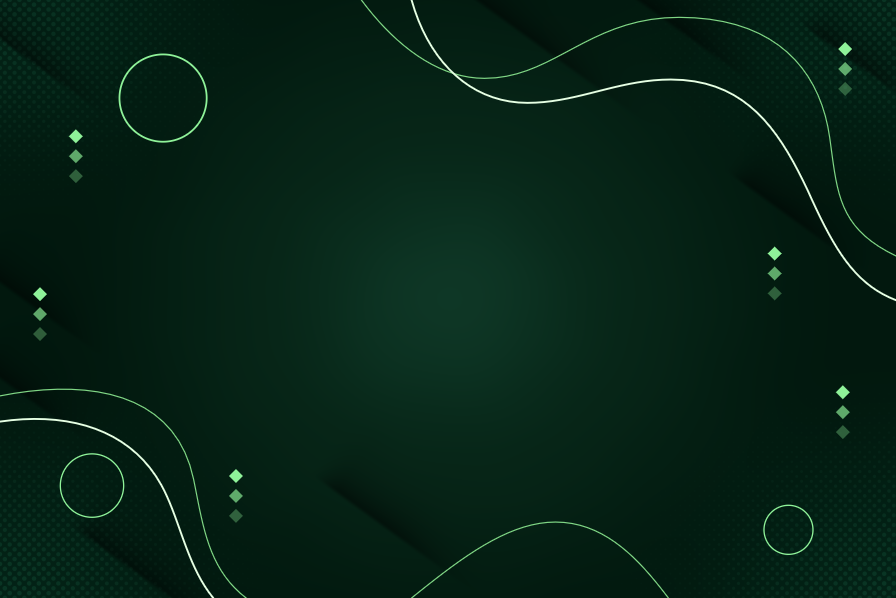
Write a WebGL 1 fragment shader that draws this background.

```glsl
precision highp float;
uniform vec2 u_resolution;

float pixel; // size of one pixel in canvas heights

float cover(float d, float halfWidth) {
  return clamp((halfWidth - d) / pixel + 0.5, 0.0, 1.0);
}

// Gradient noise
vec2 gradient(vec2 cell) {
  float a = 6.2832 * fract(sin(dot(cell, vec2(127.1, 311.7))) * 4375.85);
  return vec2(cos(a), sin(a));
}

float noise(vec2 p) {
  vec2 i = floor(p), f = fract(p), u = f * f * (3.0 - 2.0 * f), e = vec2(1.0, 0.0);
  float low = mix(dot(gradient(i), f), dot(gradient(i + e), f - e), u.x);
  float high = mix(dot(gradient(i + e.yx), f - e.yx), dot(gradient(i + 1.0), f - 1.0), u.x);
  return mix(low, high, u.y);
}

// Distance to a cubic Bezier curve, split into short straight pieces
float curve(vec2 p, vec2 a, vec2 b, vec2 c, vec2 d) {
  float nearest = 9.0;
  vec2 last = a;
  for (int i = 1; i <= 18; i++) {
    float t = float(i) / 18.0, s = 1.0 - t;
    vec2 next = s * s * s * a + 3.0 * s * t * (s * b + t * c) + t * t * t * d;
    vec2 v = next - last, w = p - last;
    nearest = min(nearest, length(w - v * clamp(dot(w, v) / dot(v, v), 0.0, 1.0)));
    last = next;
  }
  return nearest;
}

float ring(vec2 p, vec2 center, float radius) {
  return abs(length(p - center) - radius);
}

// Column of three diamonds that fade downwards
float diamonds(vec2 p, vec2 top) {
  float k = clamp(floor((top.y - p.y) / 0.0333 + 0.5), 0.0, 2.0);
  vec2 q = abs(p - top + vec2(0.0, k * 0.0333));
  return cover((q.x + q.y - 0.0117) * 0.707, 0.0) * (1.0 - 0.34 * k);
}

// Diagonal fold: crisp lower edge, soft shadow above it
float fold(vec2 p, vec2 start, float span) {
  vec2 q = p - start;
  float along = dot(q, vec2(0.81, -0.586));
  float across = dot(q, vec2(0.586, 0.81));
  float ends = smoothstep(0.0, 0.06, along) * (1.0 - smoothstep(span * 0.4, span, along));
  return 1.0 - 0.5 * ends * smoothstep(-0.006, 0.004, across) * exp(-max(across, 0.0) / 0.035);
}

void main() {
  vec2 p = gl_FragCoord.xy / u_resolution * vec2(1.5, 1.0);
  pixel = 1.0 / u_resolution.y;

  // Radial glow with slight mottling
  float r = length((p - vec2(0.75, 0.5)) * vec2(0.92, 1.0)) + 0.015 * noise(p * 9.0);
  vec3 color = mix(vec3(0.056, 0.215, 0.148), vec3(0.028, 0.15, 0.094), smoothstep(0.0, 0.3, r));
  color = mix(color, vec3(0.006, 0.095, 0.055), smoothstep(0.22, 0.62, r));

  // Lighter corners with halftone dots
  vec2 inset = vec2(0.75, 0.5) - abs(p - vec2(0.75, 0.5));
  float corner = 1.0 - smoothstep(0.0, 0.42, length(inset * vec2(0.8, 1.0)));
  color = mix(color, vec3(0.012, 0.145, 0.095), corner * 0.8);
  vec2 cell = fract(mat2(0.707, 0.707, -0.707, 0.707) * p / 0.0115) - 0.5;
  float dots = cover(length(cell) * 0.0115, 0.0038 * sqrt(corner));
  color += vec3(0.025, 0.075, 0.055) * dots * corner;

  // Diagonal folds
  color *= fold(p, vec2(-0.06, 0.98), 0.32) * fold(p, vec2(-0.06, 0.573), 0.31);
  color *= fold(p, vec2(-0.06, 0.413), 0.28) * fold(p, vec2(0.11, 0.13), 0.4);
  color *= fold(p, vec2(0.52, 0.21), 0.36) * fold(p, vec2(1.21, 0.72), 0.32);
  color *= fold(p, vec2(0.74, 1.043), 0.46) * fold(p, vec2(1.02, 1.036), 0.34);
  color *= fold(p, vec2(1.33, 0.97), 0.3);

  // Thin green waves: top right, bottom left, bottom
  float thin = curve(p, vec2(0.605, 1.0), vec2(0.66, 0.926), vec2(0.732, 0.869), vec2(0.811, 0.869));
  thin = min(thin, curve(p, vec2(0.811, 0.869), vec2(0.928, 0.869), vec2(0.986, 0.971), vec2(1.137, 0.971)));
  thin = min(thin, curve(p, vec2(1.137, 0.971), vec2(1.299, 0.971), vec2(1.373, 0.883), vec2(1.389, 0.77)));
  thin = min(thin, curve(p, vec2(1.389, 0.77), vec2(1.402, 0.678), vec2(1.402, 0.619), vec2(1.5, 0.572)));
  thin = min(thin, curve(p, vec2(0.0, 0.338), vec2(0.146, 0.367), vec2(0.293, 0.346), vec2(0.324, 0.199)));
  thin = min(thin, curve(p, vec2(0.324, 0.199), vec2(0.34, 0.121), vec2(0.348, 0.049), vec2(0.412, 0.0)));
  thin = min(thin, curve(p, vec2(0.689, 0.0), vec2(0.771, 0.066), vec2(0.85, 0.127), vec2(0.93, 0.127)));
  thin = min(thin, curve(p, vec2(0.93, 0.127), vec2(1.016, 0.127), vec2(1.074, 0.059), vec2(1.119, 0.0)));
  color = mix(color, vec3(0.5, 0.84, 0.52), cover(thin, 0.001));

  // Bold pale waves: top right, bottom left
  float bold = curve(p, vec2(0.689, 1.0), vec2(0.719, 0.893), vec2(0.791, 0.828), vec2(0.883, 0.828));
  bold = min(bold, curve(p, vec2(0.883, 0.828), vec2(0.967, 0.828), vec2(1.035, 0.867), vec2(1.123, 0.867)));
  bold = min(bold, curve(p, vec2(1.123, 0.867), vec2(1.25, 0.867), vec2(1.305, 0.781), vec2(1.352, 0.682)));
  bold = min(bold, curve(p, vec2(1.352, 0.682), vec2(1.396, 0.584), vec2(1.43, 0.525), vec2(1.5, 0.498)));
  bold = min(bold, curve(p, vec2(0.0, 0.295), vec2(0.117, 0.312), vec2(0.219, 0.281), vec2(0.27, 0.189)));
  bold = min(bold, curve(p, vec2(0.27, 0.189), vec2(0.301, 0.133), vec2(0.312, 0.055), vec2(0.357, 0.0)));
  color = mix(color, vec3(0.9, 1.0, 0.89), cover(bold, 0.0016));

  // Rings and diamonds
  float rings = min(ring(p, vec2(0.154, 0.188), 0.053), ring(p, vec2(1.32, 0.114), 0.041));
  float marks = max(cover(rings, 0.0011), cover(ring(p, vec2(0.273, 0.836), 0.073), 0.0015));
  marks += diamonds(p, vec2(0.127, 0.772)) + diamonds(p, vec2(0.067, 0.508));
  marks += diamonds(p, vec2(0.395, 0.204)) + diamonds(p, vec2(1.415, 0.918));
  marks += diamonds(p, vec2(1.297, 0.576)) + diamonds(p, vec2(1.411, 0.344));
  color = mix(color, vec3(0.56, 0.95, 0.6), min(marks, 1.0));

  gl_FragColor = vec4(color, 1.0);
}
```
